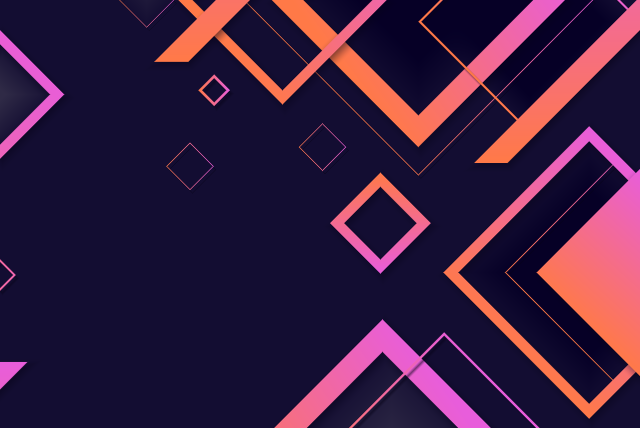
Give the GLSL for this background, as a WebGL 1 fragment shader.

```glsl
precision highp float;
// Neon diamond frames, chevrons and slanted bars on a dark indigo ground.

uniform vec2 u_resolution;

#define GRID vec2(768.0, 512.0)
#define GROUND vec3(0.075, 0.052, 0.196)
#define ABYSS vec3(0.022, 0.0, 0.150)
#define HAZE vec3(0.185, 0.165, 0.275)
#define SHADOW vec3(0.025, 0.01, 0.09)
#define ORANGE vec3(1.0, 0.475, 0.28)
#define VIOLET vec3(0.91, 0.365, 0.86)
#define SHADOW_STRENGTH 0.55
#define SHADOW_OFFSET vec2(3.0, 4.0)
#define BAR_FADE 350.0

// Colour ramps: xy is the direction, z the value at the centre
#define ACROSS vec3(0.5, 0.0, 0.5)
#define RISING vec3(0.5, -0.38, 0.43)

vec3 neon(float t) {
  return mix(ORANGE, VIOLET, clamp(t, 0.0, 1.0));
}

// Antialiased coverage of a signed distance in grid units
float cover(float d) {
  return clamp(0.5 - d * u_resolution.y / GRID.y, 0.0, 1.0);
}

float taxicab(vec2 q) {
  return abs(q.x) + abs(q.y);
}

// Diamond outline with its width measured inward along an axis
float outline(vec2 q, float radius, float width) {
  return (abs(taxicab(q) - radius + 0.5 * width) - 0.5 * width) * 0.7071;
}

// Strip along the rising diagonal, cut by a horizontal edge
float strip(vec2 p, float low, float high, float edge, float side) {
  float across = abs(p.x + p.y - 0.5 * (low + high)) - 0.5 * (high - low);
  return max(across * 0.7071, (p.y - edge) * side);
}

void paint(inout vec3 color, float d, float shadowDist, float soft, vec3 ink) {
  float shade = 1.0 - smoothstep(-soft, soft, shadowDist);
  color = mix(color, SHADOW, SHADOW_STRENGTH * shade);
  color = mix(color, ink, cover(d));
}

// Diamond frame; a width of twice the radius makes it solid
void frame(inout vec3 color, vec2 p, vec2 centre, float radius, float width, vec3 ramp) {
  vec2 q = p - centre;
  float t = dot(q / radius, ramp.xy) + ramp.z;
  float shadowDist = outline(q - SHADOW_OFFSET, radius, width);
  paint(color, outline(q, radius, width), shadowDist, 0.6 * min(width, 18.0), neon(t));
}

void bar(inout vec3 color, vec2 p, float low, float high, float edge, float side, float tint) {
  float t = tint + (edge - p.y) / BAR_FADE;
  float shadowDist = strip(p - SHADOW_OFFSET, low, high, edge, side);
  paint(color, strip(p, low, high, edge, side), shadowDist, 9.0, neon(t));
}

// Tinted diamond pane that fades out toward its rim
void pane(inout vec3 color, vec2 p, vec2 centre, float radius, vec3 tint, float gain) {
  float fade = clamp(gain * (1.0 - taxicab(p - centre) / radius), 0.0, 1.0);
  color = mix(color, tint, fade);
}

void main() {
  // Grid with y running down from the top
  vec2 p = gl_FragCoord.xy / u_resolution * GRID;
  p.y = GRID.y - p.y;
  vec3 color = GROUND;

  // Panes behind the frames
  pane(color, p, vec2(502.0, 0.0), 145.0, ABYSS, 2.0);
  pane(color, p, vec2(636.0, 26.0), 134.0, ABYSS, 3.0);
  pane(color, p, vec2(707.0, 326.0), 165.0, ABYSS, 2.5);
  pane(color, p, vec2(0.0, 113.0), 70.0, HAZE, 1.1);
  pane(color, p, vec2(470.0, 512.0), 110.0, HAZE, 0.8);
  pane(color, p, vec2(176.0, 0.0), 33.0, HAZE, 0.4);

  // Top chevrons and slanted bars
  frame(color, p, vec2(502.0, 0.0), 210.0, 1.3, RISING);
  frame(color, p, vec2(502.0, 0.0), 176.0, 38.0, RISING);
  frame(color, p, vec2(636.0, 26.0), 134.0, 3.6, RISING);
  frame(color, p, vec2(339.0, 0.0), 125.0, 17.0, vec3(0.35, -0.25, 0.3));
  bar(color, p, 259.0, 300.0, 74.0, 1.0, 0.0);
  bar(color, p, 764.0, 804.0, 195.0, 1.0, 0.0);

  // Small scattered diamonds
  frame(color, p, vec2(176.0, 0.0), 33.0, 0.8, ACROSS);
  frame(color, p, vec2(228.0, 199.0), 28.5, 1.1, ACROSS);
  frame(color, p, vec2(387.0, 176.0), 28.5, 1.1, ACROSS);
  frame(color, p, vec2(257.0, 108.0), 19.0, 4.5, ACROSS);
  frame(color, p, vec2(456.5, 267.0), 60.5, 17.0, ACROSS.yxz);

  // Left edge
  frame(color, p, vec2(0.0, 113.0), 77.0, 17.0, vec3(0.1, -0.1, 0.87));
  frame(color, p, vec2(0.0, 329.0), 19.0, 3.2, vec3(0.1, 0.0, 0.6));
  bar(color, p, 400.0, 466.0, 433.0, -1.0, 1.0);

  // Bottom chevrons
  frame(color, p, vec2(459.0, 512.0), 130.0, 39.0, vec3(0.35, -0.25, 0.7));
  frame(color, p, vec2(533.0, 512.0), 114.5, 4.0, vec3(0.35, -0.25, 0.7));

  // Nested diamonds on the right
  frame(color, p, vec2(740.0, 326.0), 134.0, 1.4, vec3(0.4, -0.4, 0.4));
  frame(color, p, vec2(707.0, 326.0), 175.0, 18.0, vec3(0.45, -0.5, 0.5));
  frame(color, p, vec2(768.0, 326.0), 124.0, 248.0, vec3(0.45, -0.5, 0.5));

  gl_FragColor = vec4(color, 1.0);
}
```
